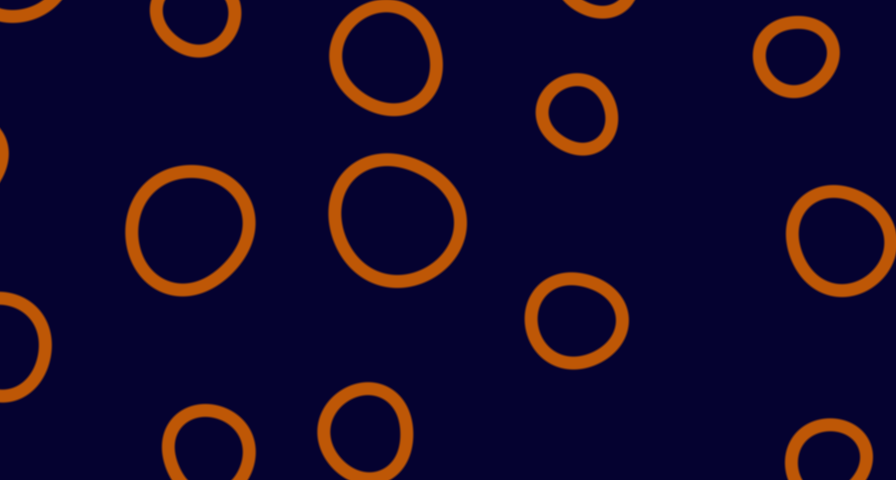
This pattern is drawn by a WebGL 2 fragment shader. Its source:

```glsl
#version 300 es
precision highp float;

uniform vec2 u_resolution;
out vec4 fragColor;

const float TAU = 6.2831853;
const vec3 NAVY = vec3(0.018, 0.006, 0.19);
const vec3 ORANGE = vec3(0.745, 0.342, 0.022);

float hash(vec2 cell, float seed) {
    vec3 q = fract(vec3(cell, seed) * vec3(0.1031, 0.1137, 0.0973));
    q += dot(q, q.yzx + 33.33);
    return fract((q.x + q.y) * q.z);
}

// Radius of a hand-drawn loop: a circle bent by two layered sines
float wobblyRadius(float angle, float radius, float wobble, vec2 phase) {
    float oval = sin(2.0 * angle + phase.x);
    float egg = 0.55 * sin(3.0 * angle + phase.y);
    return radius * (1.0 + wobble * (oval + egg));
}

// Distance to the centre line of the single ring held by each cell
float ringDistance(vec2 p, vec2 cellSize) {
    // Slide each column by its own amount to break up the rows
    float column = floor(p.x / cellSize.x);
    p.y += cellSize.y * hash(vec2(column, 7.0), 5.0);

    vec2 cell = floor(p / cellSize);
    vec2 local = p - (cell + 0.5) * cellSize;

    float size = hash(cell, 1.0);
    float radius = mix(0.072, 0.132, size * size);

    // Small rings roam further, and every ring stays inside its cell
    vec2 slack = 0.5 * cellSize - 1.07 * radius - 0.022;
    vec2 jitter = 2.0 * vec2(hash(cell, 2.0), hash(cell, 3.0)) - 1.0;
    local -= slack * jitter;

    vec2 phase = TAU * vec2(hash(cell, 4.0), hash(cell, 6.0));
    float angle = atan(local.y, local.x);
    return abs(length(local) - wobblyRadius(angle, radius, 0.042, phase));
}

float strokeMask(float distanceToLine, float width, float softness) {
    float edge = 0.5 * width;
    return 1.0 - smoothstep(edge - softness, edge + softness, distanceToLine);
}

void main() {
    vec2 p = gl_FragCoord.xy / u_resolution.y;
    float softness = max(0.0035, 0.75 / u_resolution.y);

    float d = ringDistance(p + vec2(0.25, 0.0), vec2(0.44, 0.41));
    float ring = strokeMask(d, 0.027, softness);

    fragColor = vec4(mix(NAVY, ORANGE, ring), 1.0);
}
```
